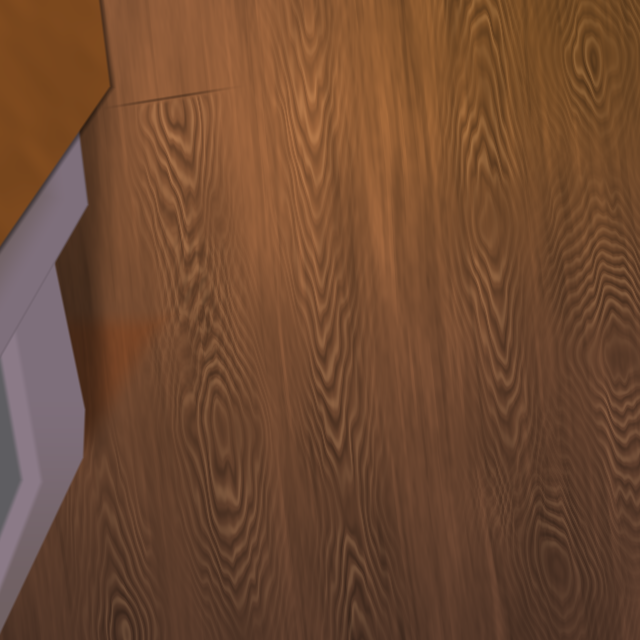
Reproduce this texture procedurally as a WebGL 2 fragment shader.

```glsl
#version 300 es
precision highp float;
// Oak floor in warm, uneven light beside the corner of a pale drawer unit.
// Leaning columns of nested V and arch lines lie over long stretched-noise
// fibres; half planes cut out the furniture.

uniform vec2 u_resolution;
out vec4 outColor;

const vec3 FLOOR_LIT = vec3(0.565, 0.360, 0.222);
const vec3 FLOOR_DIM = vec3(0.300, 0.200, 0.152);
const vec3 PORE_LIGHT = vec3(0.165, 0.140, 0.100);
const vec3 PANEL = vec3(0.480, 0.280, 0.115);
const vec3 PALE = vec3(0.495, 0.435, 0.482);
const vec3 PALE_SHADE = vec3(0.440, 0.380, 0.390);
const vec3 RECESS = vec3(0.370, 0.365, 0.380);
const vec2 LIGHT_POS = vec2(0.43, 0.86);
const vec2 LIGHT_SIZE = vec2(0.66, 0.62);
const float LEAN = 0.10;           // sideways drift of the grain
const float RING_SPACING = 0.0105;
const float SOFT = 0.0025;         // half width of smoothed edges

// Centre, slope (positive: arches over Vs, negative: Vs over arches), reach
const int COLUMN_COUNT = 8;
const vec4 COLUMNS[COLUMN_COUNT] = vec4[](
  vec4(0.545, 0.20, -0.19, 0.78), vec4(0.77, 0.65, 0.21, 0.50),
  vec4(0.275, 0.82, 0.20, 0.42), vec4(0.345, 0.30, 0.25, 0.32),
  vec4(0.19, 0.02, 0.22, 0.26), vec4(0.93, 0.92, 0.40, 0.13),
  vec4(0.96, 0.44, 0.45, 0.28), vec4(0.87, 0.10, 0.40, 0.15));

float hash(vec2 p) {
  return fract(sin(dot(p, vec2(127.1, 311.7))) * 43758.5453);
}

float noise(vec2 p) {
  vec2 i = floor(p), f = fract(p);
  f = f * f * (3.0 - 2.0 * f);
  return mix(mix(hash(i), hash(i + vec2(1, 0)), f.x),
             mix(hash(i + vec2(0, 1)), hash(i + vec2(1, 1)), f.x), f.y);
}

// Signed distance to the line a-b, positive on its right side
float edge(vec2 p, vec2 a, vec2 b) {
  vec2 d = normalize(b - a);
  return dot(p - a, vec2(d.y, -d.x));
}

float cover(float d) { return 1.0 - smoothstep(-SOFT, SOFT, d); }

// Light lines, dark lines and closeness to a column axis
vec3 cathedral(vec2 p, float jag) {
  vec3 best = vec3(0.0);
  for (int i = 0; i < COLUMN_COUNT; i++) {
    vec4 c = COLUMNS[i];
    vec2 d = p - c.xy;
    d.x += LEAN * d.y;
    float steep = abs(c.z);
    float bend = 0.006 + 0.05 * steep;
    float width = 0.025 + 0.15 * steep;
    float field = sqrt(d.x * d.x + bend * bend) + c.z * sqrt(d.y * d.y + 0.0006);
    float w = fract((field + jag) / RING_SPACING);
    float light = smoothstep(0.45, 0.75, w) * (1.0 - smoothstep(0.78, 1.0, w));
    float dark = smoothstep(0.0, 0.2, w) * (1.0 - smoothstep(0.2, 0.5, w));
    float axis = exp(-pow(d.x / width, 2.0));
    float mask = axis * exp(-pow(d.y / c.w, 4.0));
    best = max(best, vec3(light, dark, 1.0) * mask);
  }
  return best;
}

vec3 woodFloor(vec2 p) {
  vec2 g = vec2(p.x + LEAN * p.y, p.y);
  vec2 warp = vec2(noise(g * vec2(7.0, 4.0)), noise(g * 6.0 + 20.0)) - 0.5;
  float jag = 0.012 * (noise(g * vec2(50.0, 9.0)) - 0.5)
            + 0.006 * (noise(g * vec2(120.0, 22.0)) - 0.5);
  vec3 lines = cathedral(p + warp * vec2(0.028, 0.06), jag);

  // Uneven light, yellower toward the top right
  vec2 l = (p - LIGHT_POS) / LIGHT_SIZE;
  vec3 col = mix(FLOOR_DIM, FLOOR_LIT, exp(-dot(l, l)));
  col.b *= 1.0 - 0.26 * smoothstep(0.4, 1.0, p.y) * smoothstep(0.3, 0.9, p.x);

  // Board end seam; the figure stops at the board above it
  float seam = p.y - 0.832 - 0.16 * (p.x - 0.17);
  float span = smoothstep(0.15, 0.24, p.x) * (1.0 - smoothstep(0.28, 0.39, p.x));
  lines *= 1.0 - smoothstep(-0.01, 0.0, seam) * (1.0 - smoothstep(0.33, 0.39, p.x));

  // Broad stains, long fibres and sparse light and dark threads
  vec2 f = g + vec2(0.35 * warp.x * 0.05, 0.0);
  float stain = noise(g * vec2(11.0, 2.4) + 3.0) + noise(g * vec2(26.0, 6.0)) - 1.0;
  float fibre = noise(f * vec2(120.0, 3.5)) + noise(f * vec2(200.0, 9.0)) - 1.0;
  float fleck = noise(g * vec2(240.0, 50.0)) - 0.5;
  float thread = smoothstep(0.62, 0.92, noise(f * vec2(135.0, 5.0) + 40.0))
               - smoothstep(0.66, 0.95, noise(f * vec2(135.0, 7.0) + 90.0));
  float calm = mix(0.55, 1.0, smoothstep(0.42, 0.52, g.x)) * (1.0 - 0.45 * lines.z);
  col *= 1.0 + 0.12 * stain + calm * (0.13 * fibre + 0.08 * fleck + 0.10 * thread);

  // Broken pore lines of the figure
  float patchy = smoothstep(0.20, 0.70, noise(g * vec2(18.0, 9.0) + 9.0))
               * mix(0.5, 1.1, noise(g * vec2(60.0, 26.0)));
  float strength = mix(0.30, 1.1, patchy);
  col += PORE_LIGHT * lines.x * strength * (0.30 + col.r);
  col *= 1.0 - 0.20 * lines.y * strength - 0.07 * lines.z;

  return col * (1.0 - 0.30 * span * (1.0 - smoothstep(0.0, 0.004, abs(seam))));
}

void main() {
  vec2 p = gl_FragCoord.xy / u_resolution;
  vec3 col = woodFloor(p);

  // Shade beside the furniture and a warm reflected wedge
  float band = smoothstep(0.26, 0.36, p.y) * (1.0 - smoothstep(0.82, 0.90, p.y));
  col *= 1.0 - 0.40 * band * (1.0 - smoothstep(0.13, 0.19, p.x));
  float wedge = max(edge(p, vec2(0.14, 0.31), vec2(0.29, 0.56)), p.y - 0.50);
  col *= mix(vec3(1.0), vec3(1.04, 0.92, 0.78), 1.0 - smoothstep(-0.025, 0.02, wedge));

  // Drawer body with a recess and its lighter rim
  float body = max(edge(p, vec2(0.0, 0.01), vec2(0.130, 0.285)),
               max(edge(p, vec2(0.130, 0.285), vec2(0.133, 0.36)),
                   edge(p, vec2(0.133, 0.36), vec2(0.088, 0.577))));
  float recess = max(edge(p, vec2(0.0, 0.16), vec2(0.035, 0.25)),
                     edge(p, vec2(0.035, 0.25), vec2(0.0, 0.45)));
  vec3 pale = mix(PALE_SHADE, PALE, smoothstep(0.05, 0.40, p.y));
  pale = mix(pale, PALE * 1.10, 1.0 - smoothstep(0.024, 0.034, recess));
  pale = mix(pale, RECESS, 1.0 - smoothstep(-0.006, 0.004, recess));
  col = mix(col, pale, cover(body));

  // Rail above it
  float rail = max(edge(p, vec2(0.0, 0.44), vec2(0.138, 0.68)),
                   edge(p, vec2(0.138, 0.68), vec2(0.125, 0.785)));
  vec3 railColor = mix(PALE_SHADE, PALE, smoothstep(-0.09, -0.03, rail));
  col = mix(col, railColor * (1.0 - 0.12 * cover(abs(rail) - 0.002)), cover(rail));

  // Wooden side panel with a dark outline
  float panel = max(edge(p, vec2(0.0, 0.615), vec2(0.172, 0.865)),
                    edge(p, vec2(0.172, 0.865), vec2(0.155, 1.0)));
  float streak = noise(mat2(0.8, -0.6, 0.6, 0.8) * p * vec2(40.0, 14.0)) - 0.5;
  col *= 1.0 - 0.45 * (1.0 - smoothstep(0.0, 0.010, panel));
  col = mix(col, PANEL * (1.0 + 0.09 * streak), cover(panel));

  outColor = vec4(col, 1.0);
}
```
